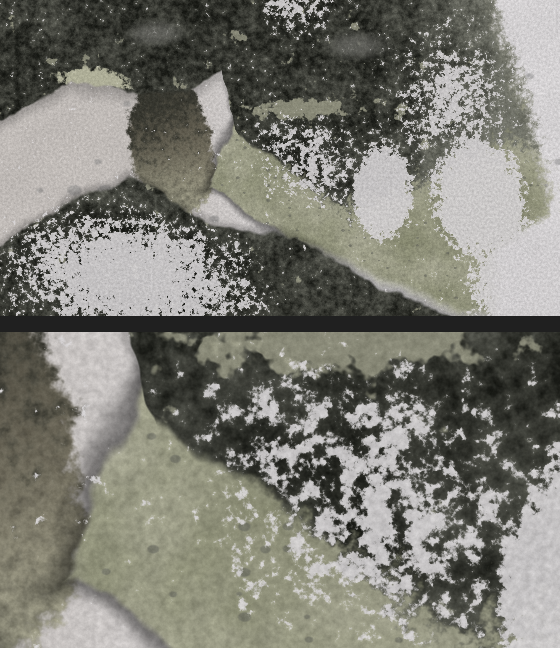
Top: the whole. Bottom: its middle third, enlarged.
Write a WebGL 1 fragment shader that draws this texture.

```glsl
precision highp float;
// Weathered, algae-dark rocks around a pale slab, half buried in coral sand.
// Outlines are sums of linear ramps and ellipses, made ragged by gradient
// noise; grains, crust and dust are layered over them by noise thresholds.
uniform vec2 u_resolution;

const vec3 SAND = vec3(0.83, 0.82, 0.825);
const vec3 DAMP_SAND = vec3(0.75, 0.73, 0.715);
const vec3 SLAB = vec3(0.64, 0.64, 0.56);
const vec3 OLIVE = vec3(0.49, 0.50, 0.40);
const vec3 ALGAE = vec3(0.145, 0.15, 0.13);
const vec3 CRUST = vec3(0.39, 0.395, 0.36);
const vec3 LICHEN = vec3(0.62, 0.62, 0.54);
const vec3 BROWN = vec3(0.44, 0.42, 0.36);

vec2 hash2(vec2 cell) {
  vec3 h = fract(cell.xyx * vec3(0.1031, 0.1030, 0.0973));
  h += dot(h, h.yzx + 33.33);
  return fract((h.xx + h.yz) * h.zy);
}

float gradientDot(vec2 cell, vec2 f, vec2 corner) {
  float angle = 6.2832 * hash2(cell + corner).x;
  return dot(vec2(cos(angle), sin(angle)), f - corner);
}

float gradientNoise(vec2 p) {
  vec2 cell = floor(p), f = fract(p);
  vec2 w = f * f * f * (f * (f * 6.0 - 15.0) + 10.0);
  float low = mix(gradientDot(cell, f, vec2(0, 0)), gradientDot(cell, f, vec2(1, 0)), w.x);
  float high = mix(gradientDot(cell, f, vec2(0, 1)), gradientDot(cell, f, vec2(1, 1)), w.x);
  return mix(low, high, w.y);
}

float fbm(vec2 p) {
  float sum = 0.0, amplitude = 1.0;
  for (int i = 0; i < 4; i++) {
    sum += amplitude * gradientNoise(p);
    p = mat2(1.6, 1.2, -1.2, 1.6) * p + 17.3;
    amplitude *= 0.6;
  }
  return sum;
}

// Linear step of height dy between x0 and x1.
float rise(float x, float x0, float x1, float dy) {
  return dy * clamp((x - x0) / (x1 - x0), 0.0, 1.0);
}

// Ellipse field: 1 at the centre, 0 on the rim, negative outside.
float blob(vec2 p, vec2 centre, vec2 radius, float angle) {
  float c = cos(angle), s = sin(angle);
  return 1.0 - length(mat2(c, -s, s, c) * (p - centre) / radius);
}

float cover(float field, float softness) {
  return smoothstep(-softness, softness, field);
}

float pebbles(vec2 p, float scale, float share) {
  vec2 cell = floor(p * scale), rnd = hash2(cell + 5.0);
  float size = 0.12 + 0.16 * rnd.y;
  float d = length((fract(p * scale) - 0.35 - 0.3 * rnd.yx) * vec2(0.8, 1.1));
  return step(rnd.x, share) * smoothstep(size, size - 0.1, d);
}

float upperRim(float x) {
  return 0.62 + rise(x, 0.0, 0.22, 0.12) + rise(x, 0.22, 0.4, -0.03)
    + rise(x, 0.6, 0.7, 0.06) + rise(x, 0.7, 0.75, -0.19)
    + rise(x, 0.75, 1.08, -0.24) + rise(x, 1.15, 1.6, 0.2);
}

float lowerRim(float x) {
  return 0.22 + rise(x, 0.0, 0.2, 0.13) + rise(x, 0.2, 0.4, 0.09)
    + rise(x, 0.42, 0.66, -0.15) + rise(x, 0.66, 0.92, -0.04)
    + rise(x, 0.92, 1.2, -0.16) + rise(x, 1.2, 1.45, -0.1);
}

vec3 algaeRock(vec2 p, float paleness, float fine) {
  float tone = 0.25 + 0.5 * fbm(p * 9.0) + 0.6 * fine + paleness;
  vec3 color = mix(ALGAE, CRUST, clamp(tone, -0.2, 1.25));
  float spots = fbm(p * 13.0 + 40.0) + 0.25 * fine - 0.6;
  return mix(color, LICHEN, 0.75 * cover(spots, 0.1));
}

void main() {
  vec2 p = gl_FragCoord.xy / u_resolution.y;
  vec2 q = p + 0.018 * vec2(fbm(p * 7.0), fbm(p * 7.0 + 31.0));
  float fine = fbm(p * 42.0), grain = fbm(p * 120.0 + 9.0);
  float upper = q.y - upperRim(q.x), lower = lowerRim(q.x) - q.y;
  float rightward = smoothstep(0.75, 1.2, p.x);

  // Sand bed, damp and pebbly on the left, shaded below the rocks.
  vec3 sand = mix(DAMP_SAND, SAND, smoothstep(0.3, 1.2, p.x));
  sand *= 1.0 + 0.025 * fbm(p * 6.0) - 0.2 * smoothstep(-0.06, 0.0, upper) * (1.0 - rightward);
  sand = mix(sand, vec3(0.5), 0.45 * pebbles(p, 11.0, 0.1));
  vec3 color = sand;

  // Brown buttress between the two sand pockets.
  float buttress = blob(q, vec2(0.545, 0.54), vec2(0.13, 0.23), 0.15) + 0.12 * fine;
  vec3 brown = mix(BROWN, LICHEN, smoothstep(0.6, 0.3, p.y) * 0.7) * (1.0 + 0.3 * fine);
  brown = mix(brown, ALGAE, cover(p.y - 0.56 - (p.x - 0.5) * 0.5 + 0.2 * fine, 0.15) * 0.8);
  color = mix(color, brown, cover(buttress, 0.06));

  // Pale slab with a shaded, clean-cut left edge.
  float slabFoot = 0.41 + rise(q.x, 0.67, 0.9, -0.16) + rise(q.x, 0.9, 1.45, -0.24);
  float slabSide = q.x - 0.665 - 0.43 * (q.y - 0.43);
  float sandShore = 1.57 + rise(q.y, 0.2, 0.33, 0.17) + rise(q.y, 0.4, 1.0, -0.19) - q.x;
  float slab = min(min(q.y - slabFoot, slabSide), sandShore + 0.04 * fine);
  color *= 1.0 - 0.45 * smoothstep(0.035, 0.0, abs(slab)) * (1.0 - rightward);
  vec3 stone = mix(SLAB, OLIVE, clamp(0.35 + 0.65 * fbm(p * 5.0 + 3.0), 0.0, 1.0));
  stone = mix(stone * (1.0 + 0.1 * fine), CRUST, 0.6 * pebbles(p, 42.0, 0.16));
  color = mix(color, stone, cover(slab, mix(0.006, 0.03, rightward)));

  // Dark upper rock, breaking up into a thin crust toward the right.
  float crust = min(upper + 0.09 * fine * rightward, sandShore + 0.05 * fine);
  float paleness = 0.85 * smoothstep(1.15, 1.6, p.x) + 0.25 * rightward * smoothstep(0.75, 0.45, p.y);
  vec3 rock = algaeRock(p, paleness, fine);
  float knobs = blob(q, vec2(0.95, 0.66), vec2(0.2, 0.06), 0.05) + 0.9 * fbm(p * 19.0) - 0.45;
  rock = mix(rock, LICHEN, 0.8 * cover(knobs, 0.12));
  float lip = blob(q, vec2(0.29, 0.745), vec2(0.11, 0.035), -0.05) + 0.4 * fine;
  rock = mix(rock, LICHEN * 1.1, cover(lip, 0.15));
  color = mix(color, rock, cover(crust, mix(0.006, 0.035, rightward)));

  // Lower rock with a dark shoulder.
  color *= 1.0 - 0.22 * smoothstep(-0.035, 0.0, lower);
  vec3 shoulder = algaeRock(p + 6.0, 0.1, fine);
  color = mix(color, shoulder, cover(lower, 0.007));

  // Sand dust: solid in the hollows, speckled around them.
  float hollows = max(blob(p, vec2(1.21, 0.39), vec2(0.10, 0.17), 0.0),
    blob(p, vec2(1.52, 0.37), vec2(0.16, 0.22), 0.3));
  hollows = max(hollows, blob(p, vec2(1.72, 0.1), vec2(0.25, 0.19), 0.0));
  float dusting = max(blob(p, vec2(0.99, 0.49), vec2(0.24, 0.17), -0.5),
    blob(p, vec2(1.43, 0.69), vec2(0.26, 0.24), 0.4));
  dusting = max(dusting, blob(p, vec2(0.95, 0.99), vec2(0.15, 0.13), 0.0));
  float drift = blob(p, vec2(0.42, 0.12), vec2(0.48, 0.25), -0.15);
  float dust = max(hollows * 2.6 - 0.25, max(dusting * 0.8, drift * 1.5) - 0.5);
  dust = max(dust, -0.62) + 0.75 * fine + 0.35 * grain + 0.3 * fbm(p * 11.0);
  color = mix(color, SAND * 0.98, 0.92 * cover(dust, 0.16));

  // Two blurred grey droplets, then grain over everything.
  float droplet = max(blob(p, vec2(0.49, 0.895), vec2(0.12, 0.055), 0.0),
    blob(p, vec2(1.13, 0.855), vec2(0.13, 0.06), 0.0));
  color = mix(color, vec3(0.43, 0.43, 0.41), 0.75 * smoothstep(0.0, 0.8, droplet));
  color += 0.065 * grain * (0.5 + color);
  gl_FragColor = vec4(clamp(color, 0.0, 1.0), 1.0);
}
```
